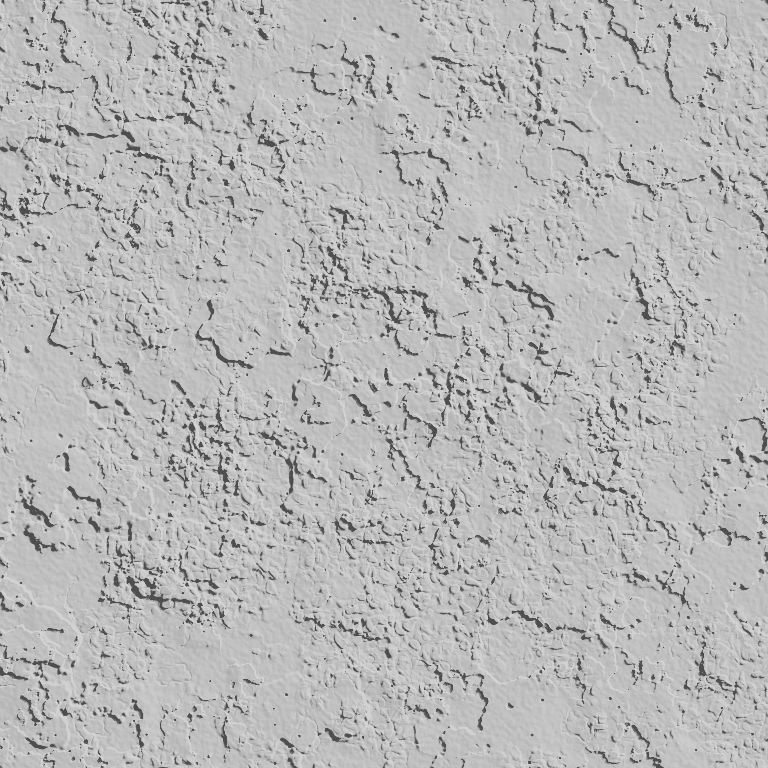
This texture is drawn by a WebGL 2 fragment shader. Its source:

```glsl
#version 300 es
precision highp float;

uniform vec2 u_resolution;
out vec4 outColor;

// Lighting and tone
const vec2 LIGHT_DIR = vec2(0.78, 0.62);
const float SLOPE_STEP = 0.0009;
const float SHADOW_STEP = 0.0017;
const float SHADOW_FALL = 0.65;
const float SHADOW_GAIN = 300.0;
const vec3 BASE_COLOR = vec3(0.750, 0.752, 0.750);
const float HIGHLIGHT = 0.075;
const float SOFT_SHADE = 0.075;
const float DEEP_SHADE = 0.37;

// Relief, in canvas units
const float PLATE_FREQ = 10.0;
const float PLATE_HEIGHT = 0.0072;
const float PLATE_EDGE = 0.022;
const float CRUMB_FREQ = 66.0;
const float CRUMB_HEIGHT = 0.0078;
const float CHIP_FREQ = 112.0;
const float CHIP_HEIGHT = 0.0034;
const float SCRATCH_FREQ = 13.0;
const float SCRATCH_DEPTH = 0.0018;
const float PIT_FREQ = 60.0;
const float PIT_DEPTH = 0.005;
const float GRAIN_FREQ = 180.0;
const float GRAIN_HEIGHT = 0.0013;

float hash(vec2 p) {
    return fract(sin(dot(p, vec2(127.1, 311.7))) * 43758.5453);
}

vec2 hash2(vec2 p) {
    return vec2(hash(p), hash(p + 57.3));
}

float noise(vec2 p) {
    vec2 cell = floor(p);
    vec2 f = fract(p);
    f = f * f * f * (f * (f * 6.0 - 15.0) + 10.0);
    float low = mix(hash(cell), hash(cell + vec2(1.0, 0.0)), f.x);
    float high = mix(hash(cell + vec2(0.0, 1.0)), hash(cell + 1.0), f.x);
    return mix(low, high, f.y);
}

float fbm(vec2 p) {
    float sum = 0.0;
    float amplitude = 0.474;
    for (int i = 0; i < 5; i++) {
        sum += amplitude * noise(p);
        p = mat2(1.6, 1.2, -1.2, 1.6) * p + 19.7;
        amplitude *= 0.55;
    }
    return sum;
}

// Broken plates with ragged, steep rims
float plates(vec2 p) {
    float sum = 0.0;
    float freq = PLATE_FREQ;
    float height = PLATE_HEIGHT;
    for (int i = 0; i < 3; i++) {
        vec2 offset = vec2(31.7, 12.3) * float(i + 1);
        float presence = smoothstep(0.25, 0.7, noise(p * freq * 0.6 + offset.yx));
        float level = fbm(p * freq + offset) - 0.5;
        sum += height * presence * smoothstep(-PLATE_EDGE, PLATE_EDGE, level);
        freq *= 1.6;
        height *= 0.85;
    }
    return sum;
}

// Flat-topped lumps with steep sides and gaps between them
float lumps(vec2 p, float freq) {
    p *= freq;
    p += 1.2 * vec2(noise(p * 0.9), noise(p * 0.9 + 8.4));
    vec2 cell = floor(p);
    float top = 0.0;
    for (int y = -1; y <= 1; y++) {
        for (int x = -1; x <= 1; x++) {
            vec2 id = cell + vec2(x, y);
            vec2 d = id + hash2(id) - p;
            top = max(top, hash(id + 23.9) - 2.6 * dot(d, d));
        }
    }
    return min(top, 0.42);
}

float scratches(vec2 p) {
    float line = abs(fbm(p * SCRATCH_FREQ + 71.2) - 0.5);
    float presence = smoothstep(0.55, 0.75, noise(p * 17.0 + 44.1));
    return presence * (1.0 - smoothstep(0.0, 0.03, line));
}

float pits(vec2 p) {
    p *= PIT_FREQ;
    vec2 id = floor(p);
    float radius = mix(0.08, 0.17, hash(id + 3.7));
    float dist = length(fract(p) - 0.25 - 0.5 * hash2(id + 5.2));
    return step(0.93, hash(id + 91.4)) * (1.0 - smoothstep(radius * 0.4, radius, dist));
}

float relief(vec2 p) {
    float rough = smoothstep(0.42, 0.58, fbm(p * 11.0 + 3.3));
    float grain = noise(p * GRAIN_FREQ) + 0.4 * noise(p * GRAIN_FREQ * 1.6);
    return plates(p) + CRUMB_HEIGHT * mix(0.05, 1.0, rough) * lumps(p, CRUMB_FREQ)
        + CHIP_HEIGHT * mix(0.12, 1.0, rough) * lumps(p + 3.1, CHIP_FREQ)
        + GRAIN_HEIGHT * grain - SCRATCH_DEPTH * scratches(p) - PIT_DEPTH * pits(p);
}

void main() {
    vec2 p = gl_FragCoord.xy / u_resolution;
    vec2 light = normalize(LIGHT_DIR);
    float here = relief(p);
    float slope = (relief(p + light * SLOPE_STEP) - relief(p - light * SLOPE_STEP)) / (2.0 * SLOPE_STEP);

    // Short cast shadows from higher ground toward the light
    float blocked = 0.0;
    for (int i = 1; i <= 3; i++) {
        float reach = float(i) * SHADOW_STEP;
        blocked = max(blocked, relief(p + light * reach) - here - reach * SHADOW_FALL);
    }

    // Gentle slopes shade softly, steep or hidden ones turn dark
    float shade = 0.6 * max(slope, 0.0) + SHADOW_GAIN * blocked;
    float glow = max(-slope, 0.0);
    float tone = HIGHLIGHT * (1.0 - exp(-1.7 * glow)) - SOFT_SHADE * (1.0 - exp(-4.0 * shade))
        - DEEP_SHADE * smoothstep(0.25, 1.25, shade);
    outColor = vec4(BASE_COLOR + tone, 1.0);
}
```
